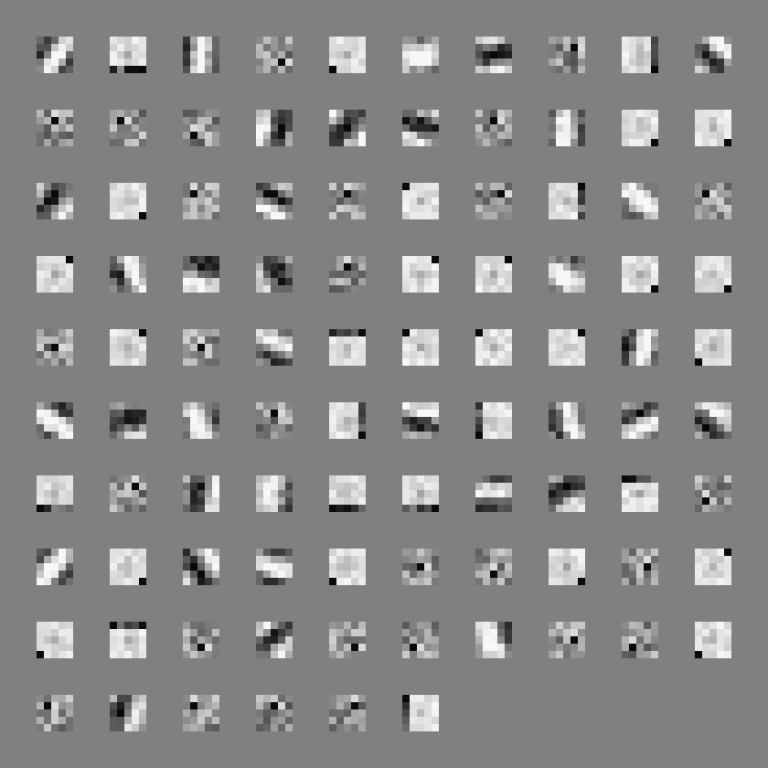
A Shadertoy shader for this pattern:

```glsl
float hash(vec2 p) {
    vec3 q = fract(p.xyx * 0.1031);
    q += dot(q, q.yzx + 33.33);
    return fract((q.x + q.y) * q.z);
}

// Pale patch with a soft central dip and a dark corner or side
float palePatch(vec2 c, vec2 tile, float grain) {
    vec2 corner = sign(vec2(hash(tile + 11.3), hash(tile + 23.7)) - 0.5);
    float style = hash(tile + 37.1);
    float v = 0.89 + 0.16 * grain - 0.2 * exp(-dot(c, c));
    float side = style < 0.78 ? c.x * corner.x : c.y * corner.y;
    if (style > 0.55 && side > 1.5) v = 0.3 + 0.5 * grain;
    if (distance(c, 2.0 * corner) < 0.5) v = 0.04;
    return v;
}

// Oriented wave fading toward the rim
float wavePatch(vec2 c, vec2 tile, float grain) {
    float angle = 3.14159 * hash(tile + 41.9);
    float phase = 6.28318 * hash(tile + 53.3);
    float pitch = mix(0.8, 1.5, hash(tile + 67.7));
    float wave = cos(pitch * dot(c, vec2(cos(angle), sin(angle))) + phase);
    return 0.58 + 0.52 * wave * exp(-0.07 * dot(c, c)) + 0.3 * grain;
}

// Grey speckle around one dark cell and its bright neighbour
float specklePatch(vec2 c, vec2 tile, float grain) {
    vec2 spot = floor(3.0 * vec2(hash(tile + 71.3), hash(tile + 83.9))) - 1.0;
    vec2 glint = spot + (hash(tile + 97.1) < 0.5 ? vec2(1, 0) : vec2(0, -1));
    float v = 0.57 + 0.5 * grain;
    if (distance(c, glint) < 0.5) v = 0.86;
    if (distance(c, spot) < 0.5) v = 0.04;
    return v;
}

// Grey level of one cell, counted from the upper left
float cellShade(vec2 cell) {
    vec2 tile = floor((cell - 5.0) / 10.0);
    vec2 c = cell - 5.0 - 10.0 * tile - 2.0;
    bool outside = any(lessThan(tile, vec2(0))) || any(greaterThan(tile, vec2(9)));
    bool gap = max(c.x, c.y) > 2.5;
    // The last row stops after six patches
    if (outside || gap || tile.x + 10.0 * tile.y > 95.5) return 0.5;

    float grain = hash(cell + 131.0) - 0.5;
    float kind = hash(tile + 5.7);
    float v = kind < 0.34 ? palePatch(c, tile, grain)
            : kind < 0.7 ? wavePatch(c, tile, grain)
            : specklePatch(c, tile, grain);
    return clamp(v, 0.03, 0.97);
}

void mainImage(out vec4 fragColor, in vec2 fragCoord) {
    vec2 uv = fragCoord / iResolution.xy;
    vec2 p = vec2(uv.x, 1.0 - uv.y) * 105.0 - 0.5;
    vec2 cell = floor(p);

    // Blend neighbouring cells across one pixel width
    vec2 t = clamp((fract(p) - 0.5) * iResolution.xy / 105.0 + 0.5, 0.0, 1.0);
    float upper = mix(cellShade(cell), cellShade(cell + vec2(1, 0)), t.x);
    float lower = mix(cellShade(cell + vec2(0, 1)), cellShade(cell + 1.0), t.x);
    fragColor = vec4(vec3(mix(upper, lower, t.y)), 1.0);
}
```
